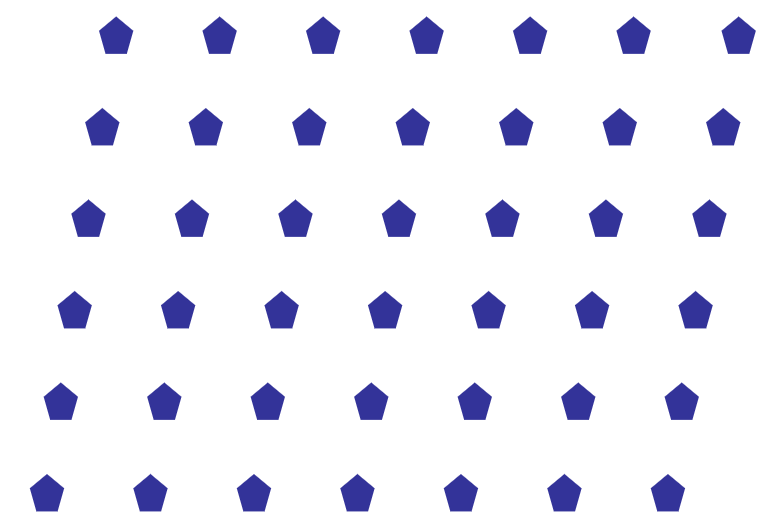
Write a WebGL 2 fragment shader that draws this pattern.

```glsl
#version 300 es
precision highp float;
// Slanted grid of 7 by 6 solid indigo pentagons on white.

// Lengths are fractions of the canvas height.
#define GRID_COUNT vec2(7.0, 6.0)
#define GRID_ORIGIN vec2(0.0890, 0.0631)
#define GRID_STEP vec2(0.1960, 0.1733)
#define ROW_SHIFT 0.0262
#define CORNER_NUDGE 0.0030
#define PENTAGON_RADIUS vec2(0.0342, 0.0392)
#define INK vec3(0.2, 0.2, 0.6)
#define PAPER vec3(1.0)

uniform vec2 u_resolution;
out vec4 fragColor;

// Signed distance to the edges of a unit pentagon with its apex up.
float pentagon(vec2 p) {
  p.x = abs(p.x);
  float roof = dot(p, vec2(0.5878, 0.8090));
  float side = dot(p, vec2(0.9511, -0.3090));
  return max(max(roof, side), -p.y) - 0.8090;
}

void main() {
  vec2 p = gl_FragCoord.xy / u_resolution.y - GRID_ORIGIN;

  // Nearest grid point; each row steps to the right of the one below.
  vec2 last = GRID_COUNT - 1.0;
  float row = clamp(floor(p.y / GRID_STEP.y + 0.5), 0.0, last.y);
  p.x -= row * ROW_SHIFT;
  float col = clamp(floor(p.x / GRID_STEP.x + 0.5), 0.0, last.x);
  vec2 cell = vec2(col, row);
  vec2 local = p - cell * GRID_STEP;

  // The top right pentagon sits slightly out of step.
  if (cell == last) local.x -= CORNER_NUDGE;

  // Fill with an edge one pixel wide.
  float dist = pentagon(local / PENTAGON_RADIUS) * PENTAGON_RADIUS.x;
  float coverage = clamp(0.5 - dist * u_resolution.y, 0.0, 1.0);
  fragColor = vec4(mix(PAPER, INK, coverage), 1.0);
}
```
